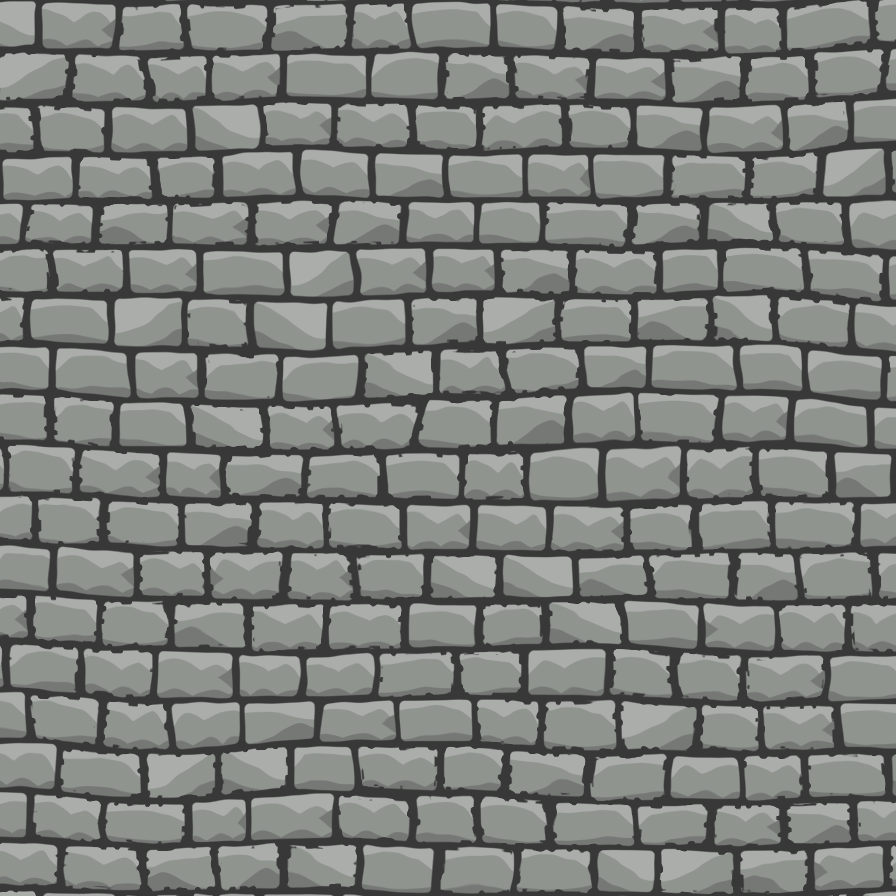
Give the GLSL for this texture, as a three.js fragment shader.

```glsl
// Dry grey stone wall: 18 wandering courses of about 12 chipped, flat-shaded blocks.
varying vec2 vUv;

const float ROWS = 18.0;
const float ASPECT = 1.5;   // block pitch, in course heights
const float EDGE = 0.019;   // half width of smoothed edges, in course heights

const vec3 MORTAR = vec3(0.22, 0.22, 0.22);
const vec3 SHADOW = vec3(0.46, 0.47, 0.46);
const vec3 BODY = vec3(0.56, 0.58, 0.56);
const vec3 LIGHT = vec3(0.67, 0.68, 0.67);

float hash(vec2 p) {
  return fract(sin(dot(p, vec2(127.1, 311.7))) * 43758.5453);
}

float noise(vec2 p) {
  vec2 i = floor(p);
  vec2 f = fract(p);
  f = f * f * (3.0 - 2.0 * f);
  return mix(mix(hash(i), hash(i + vec2(1.0, 0.0)), f.x),
             mix(hash(i + vec2(0.0, 1.0)), hash(i + 1.0), f.x), f.y);
}

float roundBox(vec2 p, vec2 halfSize, float radius) {
  vec2 d = abs(p) - halfSize + radius;
  return length(max(d, 0.0)) + min(max(d.x, d.y), 0.0) - radius;
}

float cover(float d, float width) {
  return smoothstep(-width, width, d);
}

// Position of the joint left of a block, in block pitches
float joint(float column, float row) {
  return column + 0.2 * hash(vec2(column, row + 40.0));
}

// Signed distance to a leaning block with worn, chipped edges
float blockShape(vec2 p, vec2 halfSize, vec2 id) {
  float seed = hash(id + 7.3);
  float rough = step(0.35, hash(id + 2.9));
  vec2 grain = p + 60.0 * seed;
  p.y += p.x * 0.08 * (hash(id + 5.1) - 0.5);
  halfSize.x -= 0.03 + 0.07 * (seed - 0.5) * p.y;
  float d = roundBox(p, halfSize, 0.12);
  d += 0.05 * noise(grain * 2.6);
  return d + 0.055 * rough * smoothstep(0.5, 0.8, noise(grain * 8.0));
}

// Heights of the light (x) and shadow (y) boundaries across a block
vec2 shadeLines(float x, float kind, float seed) {
  float lobes = abs(sin(2.2 * x + 0.8 * (seed - 0.5)));
  float scallops = abs(sin(3.6 * x + 5.0 * seed));
  float rim = smoothstep(0.5, 1.05, x);
  if (kind < 0.38) {          // smooth crown
    return vec2(0.54 + 0.14 * sin(2.4 * x + 1.4 + seed) - 0.5 * rim,
                -0.72 + 0.14 * sin(2.0 * x + 6.0 * seed));
  }
  if (kind < 0.74) {          // lobed crown, scalloped foot
    return vec2(0.2 + 0.42 * lobes - 0.7 * rim, -0.83 + 0.24 * scallops);
  }
  if (kind < 0.86) {          // broad diagonal facet
    return vec2(0.95 - 1.45 * smoothstep(-1.1, 0.9, x),
                -0.25 - 0.75 * smoothstep(-1.1, 0.4, x));
  }
  return vec2(0.52 - 0.4 * smoothstep(-0.3, 1.0, x),   // undercut wedge
              -0.95 + 0.85 * smoothstep(-0.7, 0.6, x) - 0.3 * rim);
}

vec3 blockColor(vec2 p, vec2 halfSize, vec2 id) {
  float seed = hash(id + 11.7);
  float kind = hash(id + 3.7);
  vec2 u = p / halfSize;
  u.x *= hash(id + 9.2) > 0.82 ? -1.0 : 1.0;
  u.y += 0.16 * (noise(u * 2.5 + 30.0 * seed) - 0.5);
  vec2 lines = shadeLines(u.x, kind, seed);
  float soft = EDGE / halfSize.y;
  vec3 color = mix(BODY, LIGHT, cover(u.y - lines.x, soft));
  color = mix(color, SHADOW, cover(lines.y - u.y, soft));

  // Dark side notch on some lobed blocks
  float hasNotch = step(0.6, kind) * step(kind, 0.74);
  float notch = u.x - 0.58 - 0.8 * abs(u.y + 0.1);
  return mix(color, SHADOW, hasNotch * cover(notch, soft));
}

void main() {
  // Bend the courses and joints gently
  vec2 p = vUv * ROWS;
  p.y += 0.3 * (noise(p * vec2(0.33, 0.4) + 4.0) - 0.5);
  p.x += 0.14 * (noise(p * 1.3 + 19.0) - 0.5);

  // Find the block and its uneven joints
  float row = floor(p.y);
  float x = p.x / ASPECT + 0.5 * mod(row, 2.0) + 0.35 * hash(vec2(row, 8.0));
  float column = floor(x);
  if (x < joint(column, row)) column -= 1.0;
  float left = joint(column, row);
  float right = joint(column + 1.0, row);
  vec2 id = vec2(column, row);

  vec2 local = vec2((x - 0.5 * (left + right)) * ASPECT, fract(p.y) - 0.5);
  vec2 halfSize = vec2(0.5 * (right - left) * ASPECT - 0.015,
                       0.475 - 0.03 * hash(id + 1.3));
  float d = blockShape(local, halfSize, id);
  vec3 color = mix(blockColor(local, halfSize, id), MORTAR, cover(d, EDGE));
  gl_FragColor = vec4(color, 1.0);
}
```
